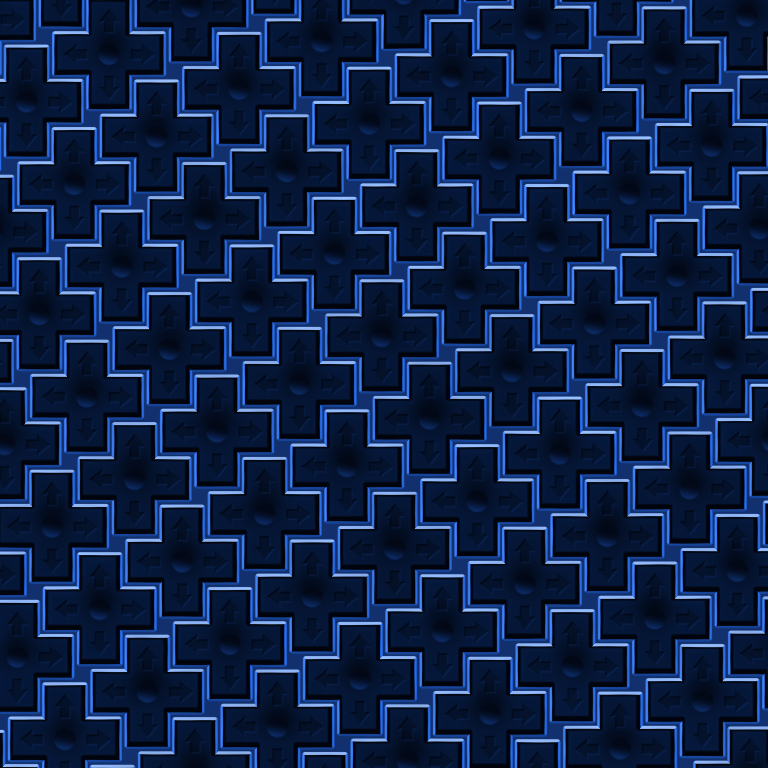
Give the GLSL for this pattern, as a WebGL 1 fragment shader.

```glsl
precision highp float;
// Interlocking dark navy plus-shaped pads with glowing blue rims, lit from above.
// A square lattice turned by 30 degrees places rounded cross distance fields;
// each pad gets a bevel, a shallow central dome and four embossed arrows.

#define SPACING 0.124
#define ORIGIN vec2(0.4974, 0.5620)
#define CROSS vec2(0.600, 0.241)
#define ROUNDING 0.035
#define RIM_WIDTH 0.028
#define BEVEL 0.064
#define NAVY vec3(0.020, 0.090, 0.220)
#define SHADOW vec3(0.004, 0.017, 0.048)
#define GAP vec3(0.070, 0.190, 0.430)
#define BLUE vec3(0.120, 0.370, 0.840)
#define SKY vec3(0.270, 0.510, 0.950)
#define PALE vec3(0.560, 0.710, 0.960)

uniform vec2 u_resolution;

float hash(vec2 cell) {
  return fract(sin(dot(cell, vec2(12.99, 78.23))) * 4375.85);
}

float crossDistance(vec2 p) {
  vec2 size = CROSS - ROUNDING;
  p = abs(p);
  p = p.y > p.x ? p.yx : p;
  vec2 q = p - size;
  float k = max(q.x, q.y);
  vec2 w = k > 0.0 ? q : vec2(size.y - p.x, -k);
  return sign(k) * length(max(w, 0.0)) - ROUNDING;
}

// Arrow pointing outward on every arm
float arrowDistance(vec2 p) {
  vec2 a = abs(p);
  vec2 q = a.x > a.y ? a : a.yx;
  float shaft = max(abs(q.x - 0.30) - 0.07, q.y - 0.05);
  float head = max(0.345 - q.x, (q.y - (0.475 - q.x) * 0.8) * 0.78);
  return min(shaft, head);
}

float inside(float d, float soft) {
  return 1.0 - smoothstep(-soft, soft, d);
}

float mottle(vec2 p) {
  return sin(p.x * 7.0 + 2.0 * sin(p.y * 5.0)) * sin(p.y * 9.0 + 1.5 * sin(p.x * 4.0));
}

vec3 padFace(vec2 p, float d, float tone, float pixel) {
  // Arms fade into a darker hub above the dome
  vec2 hub = p - vec2(0.0, 0.09);
  float light = 0.98 - 0.65 * exp(-dot(hub, hub) * 26.0);
  light += 0.12 * smoothstep(-0.12, -0.065, d) + tone;
  vec3 color = mix(SHADOW, NAVY, light);

  // Embossed arrows
  float soft = max(0.012, 0.7 * pixel);
  float arrow = inside(arrowDistance(p), soft);
  float shifted = inside(arrowDistance(p + vec2(-0.010, 0.014)), soft);
  color *= 1.0 - 0.22 * arrow;
  color += vec3(0.02, 0.06, 0.13) * (shifted - arrow) * 0.7;

  // Dome, brighter toward its lower side
  float r = length(p);
  float rise = smoothstep(0.09, -0.12, p.y + 0.2 * p.x);
  vec3 dome = mix(SHADOW * 1.8, vec3(0.045, 0.165, 0.390), rise * rise);
  return max(mix(color, dome, inside(r - 0.112, max(0.014, pixel))), 0.0);
}

void main() {
  float side = min(u_resolution.x, u_resolution.y);
  vec2 p = (gl_FragCoord.xy / side - ORIGIN) / SPACING;
  float pixel = 1.0 / (side * SPACING);
  float soft = 0.65 * pixel;

  // Closest pad on the turned lattice
  vec2 axisA = vec2(0.866, 0.5);
  vec2 axisB = vec2(0.5, -0.866);
  vec2 home = floor(vec2(dot(p, axisA), dot(p, axisB)) + 0.5);
  float d = 10.0;
  vec2 local = p;
  vec2 cell = home;
  for (int j = -1; j <= 1; j++) {
    for (int i = -1; i <= 1; i++) {
      vec2 id = home + vec2(float(i), float(j));
      vec2 q = p - id.x * axisA - id.y * axisB;
      float dist = crossDistance(q);
      if (dist < d) { d = dist; local = q; cell = id; }
    }
  }
  float seed = hash(cell);

  // Edge direction drives the rim light
  vec2 e = vec2(0.004, 0.0);
  vec2 slope = vec2(crossDistance(local + e.xy) - crossDistance(local - e.xy),
                    crossDistance(local + e.yx) - crossDistance(local - e.yx));
  vec2 normal = slope / max(length(slope), 0.0001);
  float width = RIM_WIDTH + 0.004 * normal.y + 0.002 * mottle(p * 1.3);
  float core = 1.0 - smoothstep(0.0, 0.6 * width, abs(d + 0.5 * width));
  vec3 rim = mix(BLUE, SKY, clamp(0.7 * core - 0.3 * normal.x, 0.0, 1.0));
  rim = mix(rim, PALE, smoothstep(0.2, 0.9, normal.y));
  rim = mix(rim, BLUE * 0.72, smoothstep(0.2, 0.9, -normal.y));
  rim *= 0.97 + 0.06 * seed + 0.04 * mottle(p);

  // Gap, glowing rim, shadowed bevel, then the face
  vec3 color = mix(GAP, rim, inside(d, soft));
  color = mix(color, SHADOW, inside(d + width, soft));
  float face = crossDistance(local - vec2(-0.008, 0.014)) + BEVEL;
  float tone = 0.06 * mottle(p * 0.9) + 0.10 * (seed - 0.5);
  color = mix(color, padFace(local, d, tone, pixel), inside(face, max(0.014, soft)));
  gl_FragColor = vec4(color, 1.0);
}
```
